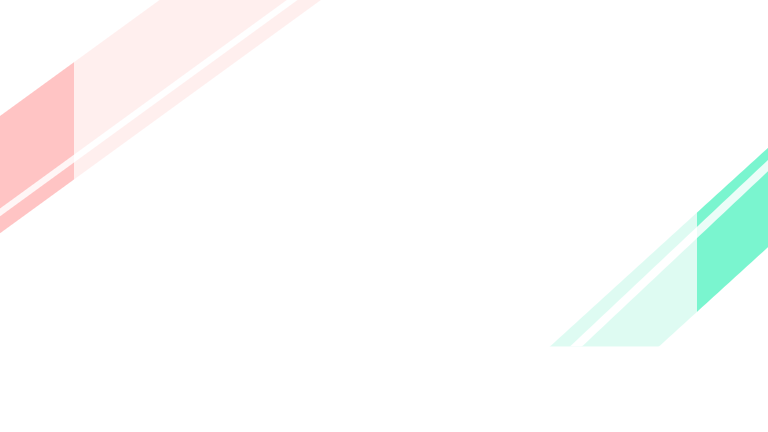
This background is drawn by a Shadertoy shader. Its source:

```glsl
// Two slanted ribbons on white: coral at the upper left, mint at the lower right.
// Each ribbon is the area between two sloped lines, tinted strongly outside
// a vertical split and faintly inside it, with a thin pale stripe along it.

// Antialiased coverage of the positive side of a signed distance
float cover(float d) {
    return clamp(d * iResolution.y + 0.5, 0.0, 1.0);
}

// Coverage between the lines y = slope * x + low and y = slope * x + high
float band(vec2 p, float slope, float low, float high) {
    float height = p.y - slope * p.x;
    float scale = inversesqrt(1.0 + slope * slope);
    // A difference of coverages keeps thin bands accurate
    return cover((height - low) * scale) - cover((height - high) * scale);
}

void mainImage(out vec4 fragColor, in vec2 fragCoord) {
    // Height runs from 0 to 1; x is stretched to a 16:9 canvas
    vec2 p = fragCoord / iResolution.xy * vec2(16.0 / 9.0, 1.0);
    vec3 white = vec3(1.0);
    vec3 color = white;

    // Coral ribbon, strong on the left of its split
    float strong = cover(0.1713 - p.x);
    vec3 tint = mix(vec3(1.0, 0.937, 0.935), vec3(1.0, 0.77, 0.77), strong);
    vec3 stripe = mix(white, vec3(1.0, 0.965, 0.965), strong);
    color = mix(color, tint, band(p, 0.727, 0.460, 0.7315));
    color = mix(color, stripe, band(p, 0.727, 0.4993, 0.5174));

    // Mint ribbon, strong on the right of its split and cut off flat below
    float aboveCut = cover(p.y - 0.198);
    strong = cover(p.x - 1.6134);
    tint = mix(vec3(0.87, 0.985, 0.95), vec3(0.48, 0.96, 0.81), strong);
    stripe = mix(white, vec3(0.92, 0.992, 0.973), strong);
    color = mix(color, tint, aboveCut * band(p, 0.911, -1.1917, -0.9618));
    color = mix(color, stripe, aboveCut * band(p, 0.942, -1.0711, -1.0449));

    fragColor = vec4(color, 1.0);
}
```
